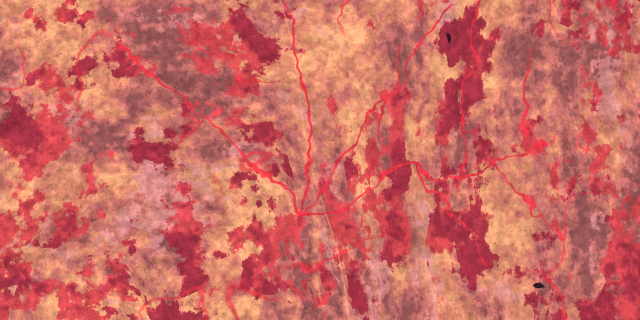
Give the GLSL for this texture, as a Shadertoy shader.

```glsl
// False-colour aerial view of dry land: streaked soil, red plant cover, rivers and a road.

const vec3 BROWN   = vec3(0.60, 0.34, 0.34);
const vec3 MAUVE   = vec3(0.78, 0.44, 0.42);
const vec3 ORANGE  = vec3(0.87, 0.54, 0.43);
const vec3 SAND    = vec3(0.96, 0.66, 0.48);
const vec3 LILAC   = vec3(0.86, 0.56, 0.57);
const vec3 CRIMSON = vec3(0.64, 0.18, 0.26);
const vec3 RED     = vec3(0.84, 0.28, 0.31);
const vec3 RIVER   = vec3(0.93, 0.21, 0.27);
const vec3 WATER   = vec3(0.18, 0.10, 0.16);

const vec2  ARCH_CENTRE = vec2(0.50, -0.05);
const vec2  HUB         = vec2(0.97, 0.36);
const float RIVER_WIDTH = 0.0042;
const float ROAD_WIDTH  = 0.0018;
const float PLANT_LEVEL = 0.62;
const float GRAIN       = 0.055;

float hash(vec2 p) {
    return fract(sin(dot(p, vec2(127.1, 311.7))) * 43758.5453);
}

float noise(vec2 p) {
    vec2 i = floor(p), f = fract(p);
    f = f * f * (3.0 - 2.0 * f);
    return mix(mix(hash(i), hash(i + vec2(1, 0)), f.x),
               mix(hash(i + vec2(0, 1)), hash(i + vec2(1, 1)), f.x), f.y);
}

// Fractal noise, centred on zero with a spread of about one.
float fbm(vec2 p) {
    float sum = 0.0, amp = 1.0, total = 0.0;
    for (int i = 0; i < 5; i++) {
        sum += amp * noise(p);
        total += amp;
        amp *= 0.62;
        p = mat2(1.6, 1.2, -1.2, 1.6) * p + 17.3;
    }
    return (sum / total - 0.5) * 8.8;
}

vec2 wander(vec2 p) {
    return vec2(noise(p), noise(p + 31.7)) - 0.5;
}

float segment(vec2 p, vec2 a, vec2 b) {
    vec2 d = b - a;
    return length(p - a - d * clamp(dot(p - a, d) / dot(d, d), 0.0, 1.0));
}

float blob(vec2 p, vec2 centre, vec2 radius) {
    vec2 q = (p - centre) / radius;
    return exp(-dot(q, q));
}

// Streak coordinates: arches on the left, upright bands on the right.
vec2 streakSpace(vec2 p) {
    vec2 q = p - ARCH_CENTRE;
    vec2 arch = vec2(length(q), atan(q.x, q.y));
    vec2 upright = vec2(p.x, 1.5 - 0.9 * p.y);
    return mix(arch, upright, smoothstep(0.8, 1.5, p.x));
}

// Distance to a fan of rivers and the side streams of its lowest arm.
float riverDistance(vec2 p) {
    float d = 9.0;
    for (int i = 0; i < 4; i++) {
        float a = 0.26 + 0.72 * float(i);
        d = min(d, segment(p, HUB, HUB + 0.75 * vec2(cos(a), sin(a))));
    }
    for (int i = 0; i < 5; i++) {
        float k = float(i), h = hash(vec2(k, 4.0));
        vec2 foot = HUB + (0.22 + 0.12 * k) * vec2(0.966, 0.257);
        vec2 run = mod(k, 2.0) < 0.5 ? vec2(0.12 * h, 0.35 + 0.25 * h)
                                     : vec2(0.20, -0.20 - 0.12 * h);
        d = min(d, segment(p, foot, foot + run) + 0.001);
    }
    return d;
}

void mainImage(out vec4 fragColor, in vec2 fragCoord) {
    vec2 p = fragCoord / iResolution.y;
    float aa = 1.0 / iResolution.y;
    vec2 bent = p + 0.09 * wander(p * 4.0) + 0.025 * wander(p * 17.0);
    vec2 s = streakSpace(bent);
    float east = smoothstep(0.9, 1.7, p.x);
    float fine = fbm(p * 34.0);
    float clearing = blob(p, vec2(1.03, 0.78), vec2(0.22, 0.32));

    // Bare soil
    float soil = 0.6 * fbm(s * vec2(11.0, 3.0)) + 0.5 * fbm(bent * 5.0 + 9.0)
               + 0.42 * fine + 0.25 - 0.6 * east + 0.5 * clearing;
    vec3 col = mix(BROWN, MAUVE, smoothstep(-1.4, -0.5, soil));
    col = mix(col, ORANGE, smoothstep(-0.35, 0.35, soil));
    col = mix(col, SAND, smoothstep(0.6, 1.5, soil));
    float pale = 0.8 * fbm(s * vec2(8.0, 2.5) + 40.0) + 0.4 * fine
               + 1.5 * blob(p, vec2(0.48, 0.52), vec2(0.05, 0.20)) + 0.3 * east;
    col = mix(col, LILAC, 0.75 * smoothstep(0.8, 1.6, pale));

    // Soft dark scars
    float scar = blob(bent, vec2(0.19, 0.33), vec2(0.04, 0.06))
               + blob(bent, vec2(1.28, 0.27), vec2(0.07, 0.08));
    col = mix(col, BROWN * 0.85, 0.7 * min(scar, 1.0));

    // Plant cover: dense crimson stands with brighter red fringes
    float stands = blob(bent, vec2(0.84, 0.14), vec2(0.13, 0.12))
                 + blob(bent, vec2(1.83, 0.72), vec2(0.06, 0.24))
                 + blob(bent, vec2(0.60, 0.24), vec2(0.06, 0.16))
                 + blob(bent, vec2(0.06, 0.64), vec2(0.08, 0.12));
    float plants = 0.6 * fbm(bent * 3.5 + 60.0) + 0.5 * fbm(s * vec2(13.0, 4.0) + 80.0)
                 + 0.5 * fbm(p * 19.0 + 5.0) + 1.5 * stands - 0.9 * clearing - 0.1;
    float dense = 0.7 * fbm(bent * 6.0 + 23.0) + 0.5 * (plants - 1.1) + 0.5 * east
                + 0.25 * fine;
    vec3 leaf = mix(RED, CRIMSON, smoothstep(-0.5, 0.5, dense));
    col = mix(col, leaf, 0.94 * smoothstep(PLANT_LEVEL - 0.3, PLANT_LEVEL + 0.3, plants));

    // Road
    float roadX = 1.09 - 0.22 * p.y + 0.012 * sin(9.0 * p.y);
    float road = smoothstep(ROAD_WIDTH + aa, ROAD_WIDTH - aa, abs(p.x - roadX));
    col = mix(col, SAND, 0.65 * road);

    // Meandering rivers and faint broken creeks
    vec2 m = p + 0.10 * wander(p * 5.0) + 0.045 * wander(p * 15.0) + 0.014 * wander(p * 48.0);
    float width = RIVER_WIDTH * (0.5 + noise(p * 22.0));
    float river = smoothstep(width + aa, width - aa, riverDistance(m));
    float creek = smoothstep(0.035, 0.008, abs(noise(m * 6.0 + 3.0) - 0.5))
                * smoothstep(0.45, 0.7, noise(p * 4.0 + 12.0));
    col = mix(col, RIVER, max(0.92 * river, 0.6 * creek));

    // Small ponds
    float pond = max(blob(m, vec2(1.68, 0.12), vec2(0.015, 0.018)),
                     blob(m, vec2(1.38, 0.88), vec2(0.009, 0.022)));
    col = mix(col, WATER, smoothstep(0.3, 0.6, pond));

    // Fine ground relief
    col *= 1.0 + GRAIN * fbm(p * 60.0 + 7.0) + 0.035 * fbm(s * vec2(30.0, 8.0) + 3.0);
    fragColor = vec4(clamp(col, 0.0, 1.0), 1.0);
}
```
